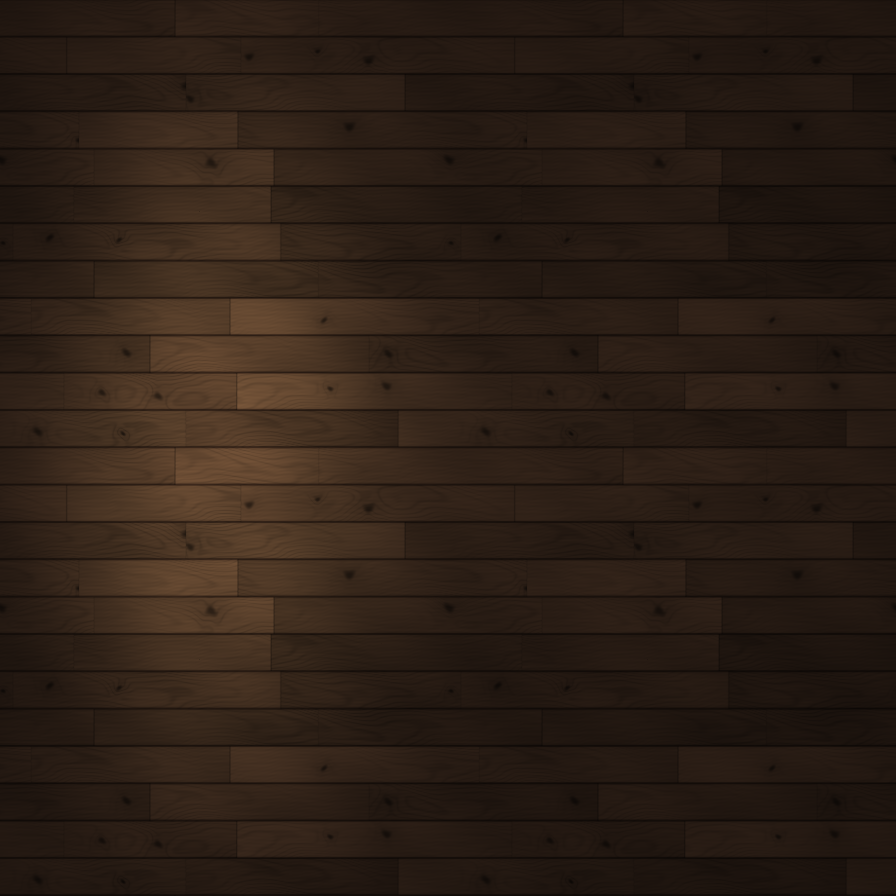
A three.js fragment shader for this texture:

```glsl
// Dark walnut plank floor, tiled twice each way, under a soft pool of light at left.
varying vec2 vUv;

float hash(vec2 p) {
  return fract(sin(dot(p, vec2(12.99, 78.23))) * 43758.5);
}

// Cellular knots: x is the dark core, y the swelling of the grain around it.
vec2 knots(vec2 p, float seed) {
  vec2 result = vec2(0.0);
  float cell = floor(p.x / 1.8);
  for (int i = -1; i <= 1; i++) {
    vec2 id = vec2(cell + float(i), seed);
    vec2 center = vec2((id.x + 0.2 + 0.6 * hash(id)) * 1.8, 0.25 + 0.5 * hash(id + 3.7));
    float size = mix(0.05, 0.12, hash(id + 8.1)) * step(0.8, hash(id + 5.3));
    vec2 d = (p - center) * vec2(0.8, 1.0);
    d.y += 0.04 * sin(d.x * 17.0 + seed);
    float r = length(d) / max(size, 0.001);
    result.x = max(result.x, 1.0 - smoothstep(0.2, 1.5, r));
    result.y += exp(-r * r * 0.1);
  }
  return result;
}

// Layered sines: arched growth rings, long streaks and short pores.
float woodGrain(vec2 p, float seed, float swell) {
  float phase = seed * 37.0;
  float warp = sin(p.x * 0.9 + phase) + 0.5 * sin(p.x * 2.3 + p.y * 3.0 + phase * 1.7);
  float arch = p.y - 0.5 + 0.18 * warp;
  float height = p.x * 0.3 + arch * arch * 5.0 + swell * 1.1;
  height += 0.05 * sin(p.x * 6.0 + p.y * 9.0 + phase);
  float rings = pow(0.5 + 0.5 * sin(height * 14.0 + phase), 3.0);
  rings *= 0.55 + 0.45 * sin(p.x * 0.7 + phase * 2.1);
  float streaks = sin(p.y * 31.0 + warp * 3.0 + swell * 6.0 + phase);
  streaks += sin(p.y * 57.0 - warp * 2.0 + sin(p.x * 3.1) + phase);
  float pores = sin(p.y * 118.0 + 2.0 * sin(p.x * 4.3 + phase))
              * sin(p.x * 13.0 + p.y * 47.0 + 2.0 * sin(p.x * 5.0));
  float mottle = sin(p.x * 1.3 + phase) * sin(p.x * 0.6 + p.y * 2.3 + phase);
  return 0.02 - 0.12 * rings + 0.02 * streaks + 0.025 * pores + 0.08 * mottle;
}

void main() {
  // Twelve rows per tile; the joint drifts from row to row with a wavy stagger.
  float y = vUv.y * 24.0 - 0.02;
  float row = mod(floor(y), 12.0);
  float across = fract(y);
  float stagger = 0.26 + 0.13 * (row - 4.0) + 0.2 * sin((row - 4.0) * 1.2);
  stagger -= 0.48 * step(0.5, row) * step(row, 3.5) + 0.05 * cos(row * 3.1416);
  float along = fract(vUv.x * 2.0 - stagger);

  // A barely visible second joint splits each tile-long board in two.
  float split = mix(0.3, 0.7, hash(vec2(row, 6.8)));
  float plank = step(split, along);
  float seed = hash(vec2(row + 1.0, plank + 4.2));
  float boardTone = mix(0.89, 1.09, hash(vec2(row + 1.0, 4.2))) + 0.1 * (seed - 0.5);
  boardTone += 0.26 * sin((row - 4.0) * 0.52) * (along - 0.5);

  // Wood figure in units of one row height.
  vec2 p = vec2(along * 12.0, across);
  vec2 knot = knots(p, row + plank * 17.0);
  float tone = boardTone + woodGrain(p, seed, knot.y);
  tone *= 1.0 - 0.45 * knot.x;
  tone *= 1.0 - 0.12 * min(knot.y, 1.0);

  // Thin gaps between rows, fainter butt joints between planks.
  float rowGap = min(across, 1.0 - across) / 24.0;
  float gap = 1.0 - smoothstep(0.0003, 0.0019, rowGap);
  float bevel = 1.0 - smoothstep(0.001, 0.004, rowGap);
  float joint = 1.0 - smoothstep(0.0002, 0.0015, min(along, 1.0 - along) * 0.5);
  float faintJoint = 1.0 - smoothstep(0.0002, 0.0015, abs(along - split) * 0.5);
  tone *= (1.0 - 0.43 * gap) * (1.0 - 0.06 * bevel);
  tone *= (1.0 - 0.22 * joint) * (1.0 - 0.07 * faintJoint);

  // Dim room light plus the brighter oval pool.
  vec2 room = (vUv - vec2(0.58, 0.52)) / vec2(0.5, 0.45);
  vec2 pool = (vUv - vec2(0.235, 0.5)) / vec2(0.175, 0.37);
  float light = 0.108 + 0.058 * exp(-dot(room, room)) + 0.22 * exp(-dot(pool, pool));

  vec3 walnut = mix(vec3(1.0, 0.69, 0.5), vec3(1.0, 0.72, 0.485), smoothstep(0.1, 0.3, light));
  walnut = mix(walnut, vec3(1.0, 0.64, 0.45), 0.5 * gap + 0.12 * hash(vec2(seed, 9.1)));
  gl_FragColor = vec4(walnut * light * tone, 1.0);
}
```
